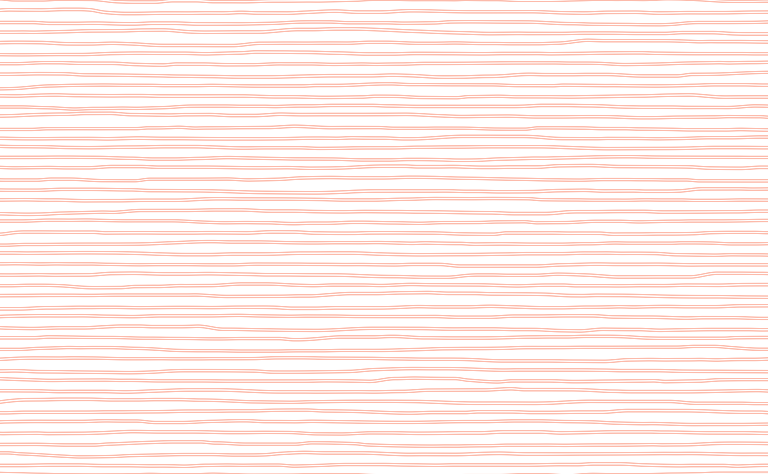
This pattern is drawn by a WebGL 1 fragment shader. Its source:

```glsl
precision highp float;
// Hand-drawn horizontal stripes: pairs of thin coral lines wandering across white.

uniform vec2 u_resolution;

float hash(vec2 p) {
  return fract(sin(dot(p, vec2(127.1, 311.7))) * 43758.5453);
}

// Random level from -1 to 1; most levels stay close to zero.
float level(vec2 p) {
  float s = 2.0 * hash(p) - 1.0;
  return s * mix(1.0, s * s, 0.6);
}

// Flat stretches joined by smooth steps of random place and length.
float wander(float x, float row) {
  float cell = floor(x);
  float middle = mix(0.35, 0.65, hash(vec2(cell + 31.0, row)));
  float reach = mix(0.12, 0.35, hash(vec2(cell + 67.0, row)));
  float t = smoothstep(middle - reach, middle + reach, x - cell);
  return mix(level(vec2(cell, row)), level(vec2(cell + 1.0, row)), t);
}

// Height of a row's centre, in units of the row spacing.
float rowHeight(float x, float row) {
  float start = 9.0 * hash(vec2(row, 5.3));
  float y = row + 0.86 + 0.16 * (hash(vec2(row, 8.9)) - 0.5);
  y += 0.17 * wander(1.6 * x + start, row);
  y += 0.17 * wander(4.2 * x + start, row + 101.0);
  y += 0.09 * wander(9.5 * x + start, row + 203.0);
  return y;
}

// Share of a soft pixel covered by a thin line at distance d.
float lineCoverage(float d, float width, float pixel) {
  float top = min(d + 0.5 * pixel, 0.5 * width);
  float bottom = max(d - 0.5 * pixel, -0.5 * width);
  return max(top - bottom, 0.0) / pixel;
}

void main() {
  vec2 p = gl_FragCoord.xy / u_resolution.y;
  float rows = 44.9;
  float y = p.y * rows;
  float pixel = 1.3 * rows / u_resolution.y;
  float ink = 0.0;

  // Neighbouring rows may wander into this one.
  for (int i = -1; i <= 1; i++) {
    float row = floor(y - 0.86 + 0.5) + float(i);
    float d = y - rowHeight(p.x, row);
    float halfGap = 0.115 + 0.012 * wander(3.0 * p.x, row + 307.0);
    ink += lineCoverage(d - halfGap, 0.065, pixel);
    ink += lineCoverage(d + halfGap, 0.065, pixel);
  }

  vec3 coral = vec3(0.98, 0.49, 0.37);
  gl_FragColor = vec4(mix(vec3(1.0), coral, min(ink, 1.0)), 1.0);
}
```
